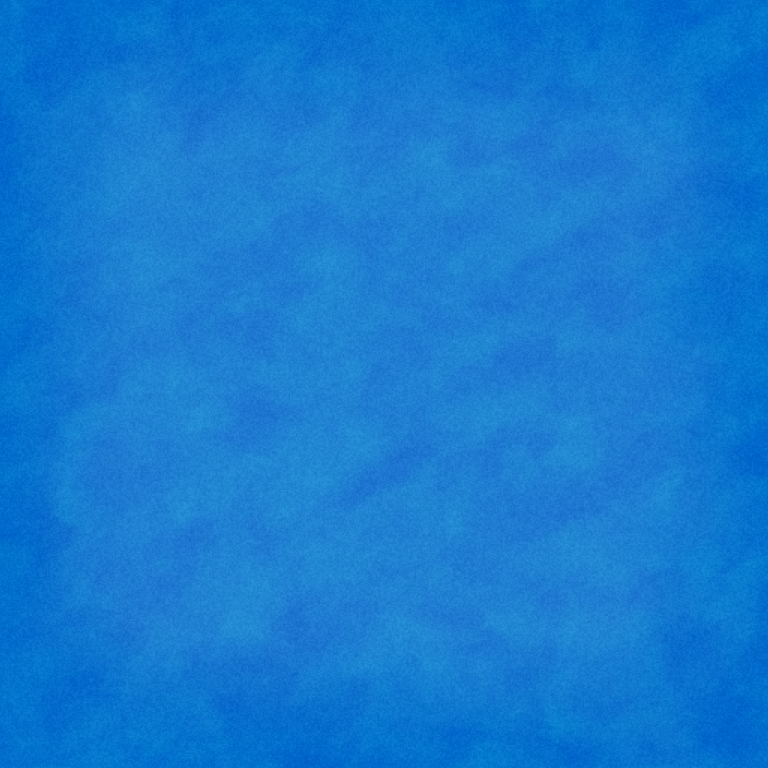
Write a WebGL 2 fragment shader that draws this texture.

```glsl
#version 300 es
precision highp float;
// Mottled blue paper with small cloudy blotches, fine grain and deeper borders.

uniform vec2 u_resolution;
out vec4 fragColor;

// Integer hash of a lattice cell, returned in 0..1
float hash(ivec2 cell, uint seed) {
    uint h = uint(cell.x) * 1597334677u ^ uint(cell.y) * 3812015801u ^ seed * 2654435769u;
    h = (h ^ (h >> 16)) * 2246822519u;
    h = (h ^ (h >> 13)) * 3266489917u;
    h ^= h >> 16;
    return float(h >> 8) / 16777216.0;
}

// Smoothly interpolated value noise
float valueNoise(vec2 p, uint seed) {
    ivec2 cell = ivec2(floor(p));
    vec2 f = fract(p);
    f = f * f * f * (f * (f * 6.0 - 15.0) + 10.0);
    float low = mix(hash(cell, seed), hash(cell + ivec2(1, 0), seed), f.x);
    float high = mix(hash(cell + ivec2(0, 1), seed), hash(cell + ivec2(1, 1), seed), f.x);
    return mix(low, high, f.y);
}

// Rotated octaves of noise, normalised to 0..1
float fbm(vec2 p, uint seed, float gain) {
    const mat2 turn = mat2(0.8, 0.6, -0.6, 0.8);
    float sum = 0.0, weight = 1.0, total = 0.0;
    for (uint i = 0u; i < 5u; i++) {
        sum += weight * valueNoise(p, seed + i);
        total += weight;
        weight *= gain;
        p = turn * p * 2.03 + 7.3;
    }
    return sum / total;
}

// 0 at the border, rising to 1 inside a rounded square
float innerGlow(vec2 uv, float width, float wobble) {
    vec2 rise = smoothstep(-0.02, width, min(uv, 1.0 - uv) + wobble);
    return rise.x * rise.y;
}

// Blotches stretched a little along a rising diagonal, centred on 0
float blotches(vec2 uv, float scale) {
    vec2 along = vec2(0.88 * uv.x + 0.47 * uv.y, 0.88 * uv.y - 0.47 * uv.x);
    vec2 p = along * scale * vec2(0.85, 1.1);
    vec2 warp = vec2(fbm(p * 0.8, 51u, 0.5), fbm(p * 0.8, 67u, 0.5)) - 0.5;
    return fbm(p + warp, 11u, 0.58) - 0.5;
}

void main() {
    vec2 uv = gl_FragCoord.xy / u_resolution;

    // Lighter centre with an uneven outline
    float wobble = 0.10 * (fbm(uv * 8.0, 31u, 0.55) - 0.5);
    float glow = innerGlow(uv, 0.20, wobble);
    vec3 borderBlue = vec3(0.002, 0.436, 0.800);
    vec3 centreBlue = vec3(0.124, 0.502, 0.820);
    vec3 color = mix(borderBlue, centreBlue, glow);

    // Cloudy blotches, mostly a shift between azure and deep blue
    color += blotches(uv, 19.0) * vec3(0.04, 0.145, 0.03);

    // Fine grain over a faint softer one
    float grain = valueNoise(uv * 512.0 + 0.2, 83u) - 0.5;
    float softGrain = valueNoise(uv * 270.0, 97u) - 0.5;
    color += (grain + 0.35 * softGrain) * vec3(0.058, 0.058, 0.054);

    fragColor = vec4(clamp(color, 0.0, 1.0), 1.0);
}
```
